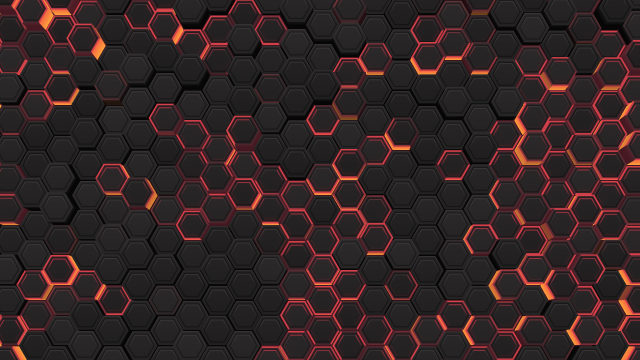
Reproduce this background procedurally as a Shadertoy shader.

```glsl
#define ROWS 12.0                  // hexagons per canvas height
#define GRID_SHIFT vec2(0.10, -0.02)
#define VANISH vec2(0.2, -5.4)     // point the pillars lean away from
#define LEAN 0.027                 // lean per unit of height
#define APOTHEM 0.478              // half width of a pillar
#define RIM 0.027                  // half width of the glowing rim
#define INSET 0.135                // distance of the inner groove from the rim
#define LIT_FROM 0.46              // heat where pillars start to glow
#define LIT_FULL 0.56
#define AA 3

const vec3 BLACK  = vec3(0.025, 0.023, 0.025);
const vec3 SLATE  = vec3(0.150, 0.143, 0.145);
const vec3 STEEL  = vec3(0.260, 0.250, 0.255);
const vec3 WINE   = vec3(0.29, 0.13, 0.16);
const vec3 CRIMSON = vec3(0.48, 0.16, 0.22);
const vec3 ROSE   = vec3(0.84, 0.25, 0.29);
const vec3 ORANGE = vec3(0.96, 0.41, 0.26);
const vec3 AMBER  = vec3(1.00, 0.64, 0.23);

float hash(vec2 p) {
    return fract(sin(dot(p, vec2(127.1, 311.7))) * 43758.5453);
}

float noise(vec2 p) {
    vec2 i = floor(p), f = fract(p);
    f = f * f * (3.0 - 2.0 * f);
    return mix(mix(hash(i), hash(i + vec2(1, 0)), f.x),
               mix(hash(i + vec2(0, 1)), hash(i + vec2(1, 1)), f.x), f.y);
}

// Flat-topped hexagon: largest distance along its three axes
float hexDist(vec2 p) {
    p = abs(p);
    return max(p.y, dot(p, vec2(0.8660, 0.5)));
}

vec2 cellCenter(vec2 id) {
    return vec2(id.x * 0.8660, id.y + 0.5 * mod(id.x, 2.0)) + GRID_SHIFT;
}

float cellHeight(vec2 id) {
    float r = hash(id + 17.3);
    return 0.05 + 0.95 * r * r;
}

// Glow comes in clusters, broken up cell by cell
float cellHeat(vec2 id) {
    float n = 0.56 * noise(cellCenter(id) * 0.36 + 40.0) + 0.44 * hash(id + 5.7);
    return smoothstep(LIT_FROM, LIT_FULL, n);
}

// Heights where the viewing ray enters (y) and leaves (x) a pillar
vec2 pillarSpan(vec2 p, vec2 slope) {
    vec2 span = vec2(-1e3, 1e3);
    for (int k = 0; k < 3; k++) {
        float angle = radians(30.0 + 60.0 * float(k));
        vec2 axis = vec2(cos(angle), sin(angle));
        float b = dot(slope, axis);
        if (abs(b) < 1e-4) b = 1e-4;
        float mid = dot(p, axis) / b, halfSpan = APOTHEM / abs(b);
        span = vec2(max(span.x, mid - halfSpan), min(span.y, mid + halfSpan));
    }
    return span;
}

float line(float d, float width, float soft) {
    return 1.0 - smoothstep(width - soft, width + soft, abs(d));
}

vec3 shadeTop(vec2 q, vec2 id, float heat, float side) {
    float edge = APOTHEM - hexDist(q);
    float upper = smoothstep(-0.1, 0.3, q.y);
    float groove = line(edge - INSET, 0.017, 0.008);
    vec3 col = SLATE * (0.86 + 0.22 * hash(id + 2.1) + 0.14 * q.y);
    // dark bevel with a light catching its upper sides
    col *= 1.0 - 0.35 * line(edge - INSET + 0.035, 0.018, 0.008);
    col = mix(col, STEEL, 0.5 * line(edge - 0.015, 0.015, 0.01) * (0.2 + 0.8 * upper));
    col = mix(col, STEEL, 0.6 * groove * upper);
    // glowing rim, its halo and the lit groove
    col = mix(col, WINE, heat * (0.25 + 0.5 * side) * exp(-edge * 11.0));
    col = mix(col, mix(CRIMSON, ROSE, 0.4 * side), heat * groove * side * (0.15 + 0.8 * upper));
    float rim = line(edge - 0.024, RIM, 0.008);
    return mix(col, mix(CRIMSON, ROSE, side), heat * rim * (0.4 + 0.6 * side));
}

vec3 shadeWall(float depth, float heat, float side, float height) {
    vec3 dark = mix(SLATE * 0.55, BLACK, smoothstep(0.0, 0.5, depth));
    float hot = smoothstep(0.08, 0.32, height) * smoothstep(0.1, 0.5, side);
    vec3 glow = mix(mix(CRIMSON, ROSE, side), mix(ORANGE, AMBER, depth), hot);
    return mix(dark, glow, smoothstep(0.1, 0.7, heat) * mix(0.55, 1.0, side));
}

vec3 scene(vec2 p) {
    vec2 slope = (p - VANISH) * LEAN;
    float column = floor((p.x - GRID_SHIFT.x) / 0.8660 + 0.5);
    float hitZ = 0.0, floorHeat = 0.0;
    vec2 hitId = vec2(0.0);
    // the highest hit among the neighbouring pillars is the visible one
    for (int i = -1; i <= 1; i++) for (int j = -1; j <= 1; j++) {
        float x = column + float(i);
        float row = floor(p.y - GRID_SHIFT.y - 0.5 * mod(x, 2.0) + 0.5);
        vec2 id = vec2(x, row + float(j));
        vec2 local = p - cellCenter(id);
        vec2 span = pillarSpan(local, slope);
        float z = min(cellHeight(id), span.y);
        if (z > max(span.x, hitZ)) { hitZ = z; hitId = id; }
        floorHeat = max(floorHeat, cellHeat(id) * smoothstep(0.6, 0.5, hexDist(local)));
    }
    if (hitZ <= 0.0) return mix(BLACK, CRIMSON, 0.5 * floorHeat);

    vec2 q = p - slope * hitZ - cellCenter(hitId);
    float height = cellHeight(hitId), heat = cellHeat(hitId);
    float sector = floor(atan(q.y, q.x) * 0.95493);
    float side = smoothstep(0.25, 0.6, hash(hitId + sector * 7.31));
    if (hitZ < height - 1e-4)
        return shadeWall(1.0 - hitZ / height, heat, side, height);
    return shadeTop(q, hitId, heat, side);
}

void mainImage(out vec4 fragColor, in vec2 fragCoord) {
    vec3 sum = vec3(0.0);
    for (int i = 0; i < AA * AA; i++) {
        vec2 jitter = (vec2(i % AA, i / AA) + 0.5) / float(AA) - 0.5;
        sum += scene((fragCoord + jitter - 0.5 * iResolution.xy) / iResolution.y * ROWS);
    }
    fragColor = vec4(sum / float(AA * AA), 1.0);
}
```
